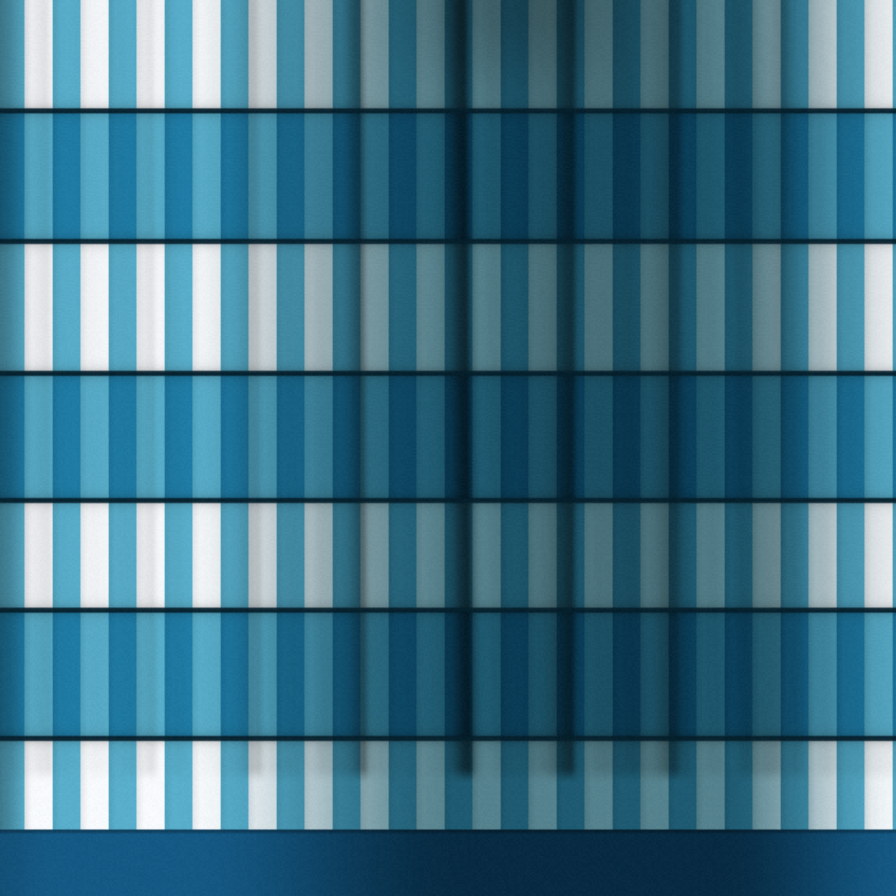
Give the GLSL for this pattern, as a three.js fragment shader.

```glsl
// Sixteen vertical stripes crossed by seams into alternating pale and blue bands,
// above a plain base strip. A broad teal shadow and slanting soft folds,
// placed by a loop, darken the centre and right; fine grain covers it all.

varying vec2 vUv;

float hash(vec2 p) {
  return fract(sin(dot(p, vec2(127.1, 311.7))) * 43758.5453);
}

float noise(float x) {
  float cell = floor(x);
  float f = fract(x);
  return mix(hash(vec2(cell, 3.0)), hash(vec2(cell + 1.0, 3.0)), f * f * (3.0 - 2.0 * f));
}

// Broad shadow: rises left of centre and lifts toward the right edge.
float broadShadow(float x) {
  return smoothstep(0.2, 0.52, x) * (1.0 - smoothstep(0.8, 1.02, x));
}

// Evenly spaced creases, crisp on the right and feathered on the left.
float foldShadow(vec2 p) {
  float total = 0.0;
  for (int i = 0; i < 8; i++) {
    float k = float(i);
    float lean = (hash(vec2(k, 7.0)) - 0.5) * 0.025;
    float d = p.x - 0.052 - 0.117 * k - lean * (p.y - 0.5);
    float width = d < 0.0 ? 0.016 : 0.006;
    float depth = 0.08 + 0.42 * exp(-pow((k - 4.3) / 1.7, 2.0));
    total += depth * exp(-d * d / (width * width));
  }
  return total;
}

void main() {
  vec2 p = vUv;

  // Seams between the bands, listed from the top down.
  vec3 upper = vec3(0.8763, 0.7305, 0.5833);
  vec3 lower = vec3(0.4414, 0.3190, 0.1758);
  float band = dot(step(vec3(p.y), upper) + step(vec3(p.y), lower), vec3(1.0));
  float blueBand = mod(band, 2.0);
  vec3 gaps = min(abs(upper - p.y), abs(lower - p.y));
  float seamGap = min(gaps.x, min(gaps.y, gaps.z));

  // Stripes: pale half first, with smoothed edges.
  float phase = fract(p.x * 16.0 - 0.44);
  float edge = 0.02;
  float pale = smoothstep(-edge, edge, 0.25 - abs(phase - 0.25))
             + smoothstep(1.0 - edge, 1.0 + edge, phase);
  vec3 white = vec3(0.95, 0.96, 0.97);
  vec3 cyan = vec3(0.34, 0.67, 0.78);
  vec3 blue = vec3(0.12, 0.48, 0.64);
  vec3 color = mix(mix(cyan, blue, blueBand), mix(white, cyan, blueBand), pale);
  color *= 0.95 + 0.07 * smoothstep(0.0, 0.3, fract(phase * 2.0));

  // Cloth shading, with the creases ending just above the base.
  float shadow = broadShadow(p.x);
  float cloth = smoothstep(0.125, 0.145, p.y);
  float topDim = smoothstep(0.85, 1.0, p.y) * exp(-pow((p.x - 0.57) / 0.12, 2.0));
  color *= mix(vec3(1.0), vec3(0.34, 0.52, 0.56), shadow);
  color *= 1.0 - cloth * min(foldShadow(p), 0.6);
  color *= 1.0 - cloth * (0.05 + 0.13 * shadow) * noise(p.x * 55.0 + p.y * 0.8);
  color *= 1.0 - 0.22 * topDim;
  color *= mix(0.72, 1.0, smoothstep(0.0, 0.035, p.x));

  // Dark seams with a soft halo.
  color *= 1.0 - 0.3 * exp(-seamGap * 220.0);
  color = mix(color, vec3(0.02, 0.12, 0.17), 0.92 * (1.0 - smoothstep(0.0014, 0.0042, seamGap)));

  // Plain base strip and its thin upper edge.
  vec3 base = vec3(0.08, 0.35, 0.52) * mix(vec3(1.0), vec3(0.36, 0.48, 0.50), shadow);
  base *= 0.9 + 0.1 * smoothstep(0.0, 0.06, p.x);
  base *= 1.0 - 0.3 * smoothstep(0.068, 0.073, p.y);
  color = mix(base, color, smoothstep(0.0728, 0.0756, p.y));

  // Fine grain.
  color += (hash(floor(p * 512.0)) - 0.5) * 0.018;
  gl_FragColor = vec4(color, 1.0);
}
```
